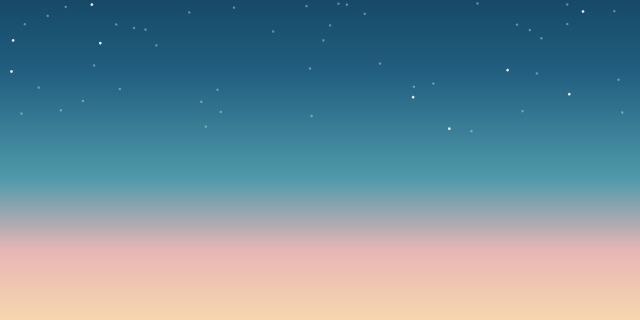
Reproduce this background procedurally as a Shadertoy shader.

```glsl
// Dusk sky: teal night fading into a pink and peach horizon, with small scattered stars.

vec2 hash2(float n) {
    return fract(sin(vec2(n * 127.1 + 3.7, n * 269.5 + 8.3)) * 43758.5);
}

// Vertical gradient; depth runs from 0 at the zenith to 1 at the horizon.
vec3 skyColor(float depth) {
    vec3 navy  = vec3(0.090, 0.286, 0.405);
    vec3 blue  = vec3(0.128, 0.368, 0.500);
    vec3 teal  = vec3(0.310, 0.602, 0.666);
    vec3 pink  = vec3(0.902, 0.710, 0.712);
    vec3 peach = vec3(0.970, 0.842, 0.680);
    vec3 color = mix(navy, blue, clamp(depth / 0.22, 0.0, 1.0));
    color = mix(color, teal, clamp((depth - 0.22) / 0.34, 0.0, 1.0));
    color = mix(color, pink, clamp((depth - 0.56) / 0.22, 0.0, 1.0));
    return mix(color, peach, clamp((depth - 0.78) / 0.22, 0.0, 1.0));
}

// Opacity of the stars, denser near the zenith and the sides.
float starField(vec2 p, float aspect, float pixel) {
    float cover = 0.0;
    for (int i = 0; i < 52; i++) {
        vec2 h = hash2(float(i) + 1.0);
        float across = h.x - 0.055 * sin(6.28319 * h.x);
        vec2 center = vec2(across * aspect, 1.0 - 0.43 * pow(h.y, 1.6));
        float isBright = step(float(i % 6), 0.5);
        float radius = mix(0.0037, 0.0041, isBright);
        float disc = 1.0 - smoothstep(radius - 0.7 * pixel, radius + 0.7 * pixel, length(p - center));
        cover = max(cover, disc * mix(0.36, 0.92, isBright));
    }
    return cover;
}

void mainImage(out vec4 fragColor, in vec2 fragCoord) {
    vec2 p = fragCoord / iResolution.y;
    float stars = starField(p, iResolution.x / iResolution.y, 1.0 / iResolution.y);
    vec3 color = mix(skyColor(1.0 - p.y), vec3(0.95, 0.98, 1.0), stars);
    fragColor = vec4(color, 1.0);
}
```
